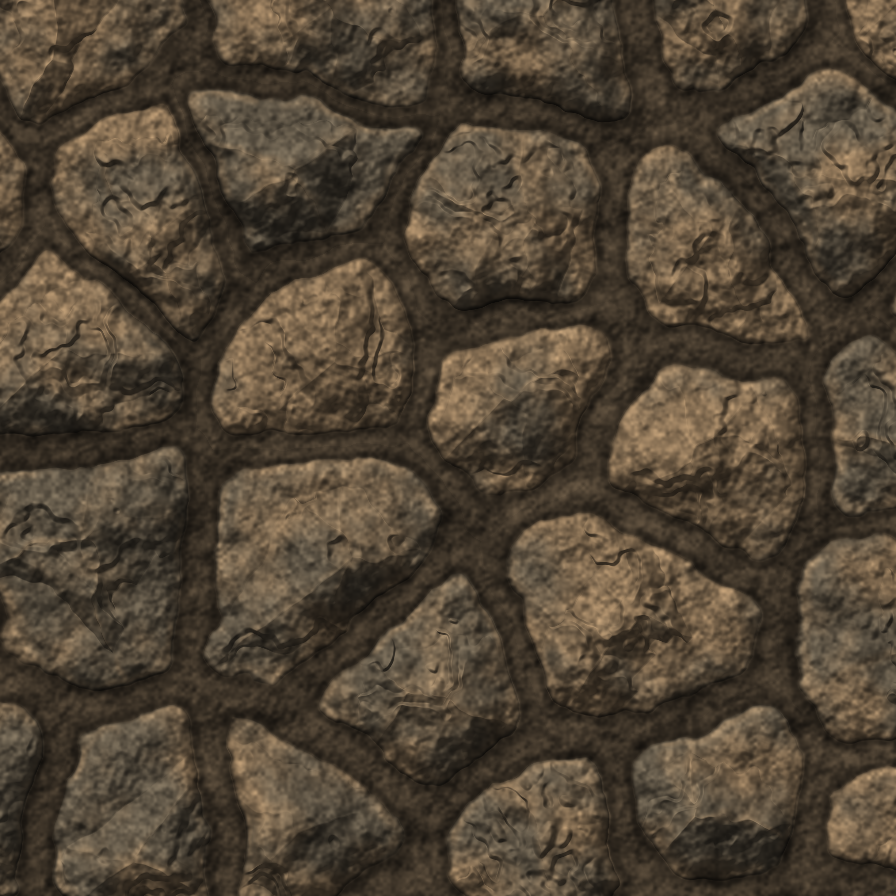
Reproduce this texture procedurally as a three.js fragment shader.

```glsl
// Rough brown fieldstones bedded in dark earth, lit from the upper left.
// Rounded Voronoi cells give the stones; tilted planes and noise form a relief
// that is shaded by its slope, a cast shadow, worn ridges and fine grain.

varying vec2 vUv;

const float STONES_ACROSS = 4.6;
const vec2 SEED = vec2(23.0, 41.0);
const float JITTER = 0.76;
const float CORNER_ROUNDING = 0.13;
const float BEVEL_WIDTH = 0.2;
const float SLOPE_STEP = 0.008;
const float SHADOW_REACH = 0.09;
const vec3 LIGHT = vec3(-0.42, 0.75, 0.9);
const vec3 COOL_STONE = vec3(0.345, 0.31, 0.255);
const vec3 WARM_STONE = vec3(0.485, 0.40, 0.30);
const vec3 EARTH = vec3(0.255, 0.215, 0.166);
const vec3 WORN = vec3(0.62, 0.51, 0.38);

struct Rock {
  float height;
  float edge;   // distance inside the stone outline, negative in the earth
  float ridge;  // distance from the nearest crease between facets
  vec2 id;
};

float hash(vec2 p) {
  return fract(sin(dot(p, vec2(127.1, 311.7))) * 43758.5453);
}

vec2 stoneCentre(vec2 cell) {
  return cell + 0.5 + JITTER * (vec2(hash(cell), hash(cell + 57.3)) - 0.5);
}

float noise(vec2 p) {
  vec2 i = floor(p);
  vec2 f = fract(p);
  f = f * f * (3.0 - 2.0 * f);
  return mix(mix(hash(i), hash(i + vec2(1.0, 0.0)), f.x),
             mix(hash(i + vec2(0.0, 1.0)), hash(i + 1.0), f.x), f.y);
}

float fbm(vec2 p) {
  float sum = 0.0;
  float gain = 0.533;
  for (int i = 0; i < 4; i++) {
    sum += gain * noise(p);
    p = mat2(1.6, 1.2, -1.2, 1.6) * p + 7.7;
    gain *= 0.5;
  }
  return sum;
}

float smoothMin(float a, float b, float k) {
  float h = max(k - abs(a - b), 0.0) / k;
  return min(a, b) - 0.25 * k * h * h;
}

// Rounded distance to the cell border; also finds the cell and local position
float cellBorder(vec2 p, out vec2 id, out vec2 local) {
  float nearest = 9.0;
  for (int y = -1; y <= 1; y++) for (int x = -1; x <= 1; x++) {
    vec2 cell = floor(p) + vec2(float(x), float(y));
    vec2 toPoint = p - stoneCentre(cell);
    float d = dot(toPoint, toPoint);
    if (d < nearest) { nearest = d; id = cell; local = toPoint; }
  }
  float border = 1.0;
  for (int y = -1; y <= 1; y++) for (int x = -1; x <= 1; x++) {
    if (x == 0 && y == 0) continue;
    vec2 apart = stoneCentre(id + vec2(float(x), float(y))) - stoneCentre(id);
    float d = dot(0.5 * apart - local, normalize(apart));
    border = smoothMin(border, d, CORNER_ROUNDING);
  }
  return border;
}

Rock relief(vec2 p) {
  Rock rock;
  vec2 local;
  vec2 warp = vec2(fbm(p * 2.2), fbm(p * 2.2 + 31.0)) - 0.5;
  float border = cellBorder(p + 0.26 * warp, rock.id, local);
  float rough = fbm(p * 5.0 + 13.0) - 0.5;
  rock.edge = border - 0.055 - 0.05 * hash(rock.id + 3.1) + 0.05 * rough;

  // Broken faces: the lowest of five tilted planes
  local += 0.3 * warp.yx + 0.06 * rough;
  float top = 9.0;
  float second = 9.0;
  for (int k = 0; k < 5; k++) {
    vec2 key = rock.id + 17.3 * float(k + 1);
    float angle = 1.2566 * (float(k) + hash(key));
    float tilt = mix(0.15, 0.75, hash(key + 5.0));
    float plane = 0.09 * hash(key + 9.0) - tilt * dot(local, vec2(cos(angle), sin(angle)));
    second = min(second, max(top, plane));
    top = min(top, plane);
  }
  rock.ridge = second - top;

  // Flaked steps on the faces, then the rounded flank
  float flake = fbm(p * 2.6 + rock.id * 3.7);
  top -= 0.045 * smoothstep(0.47, 0.53, flake) + 0.035 * smoothstep(0.6, 0.64, flake);
  float x = 1.0 - clamp(rock.edge / BEVEL_WIDTH, 0.0, 1.0);
  float flank = 1.0 - x * x * x;
  rock.height = flank * (0.24 + max(top, -0.17)) + rough * mix(0.12, 0.16, flank);
  return rock;
}

void main() {
  vec2 p = vUv * STONES_ACROSS + SEED;
  Rock rock = relief(p);
  float slopeX = relief(p + vec2(SLOPE_STEP, 0.0)).height - rock.height;
  float slopeY = relief(p + vec2(0.0, SLOPE_STEP)).height - rock.height;
  vec3 normal = normalize(vec3(-slopeX, -slopeY, SLOPE_STEP));
  float diffuse = max(dot(normal, normalize(LIGHT)), 0.0);
  float blocker = relief(p + SHADOW_REACH * normalize(LIGHT.xy)).height;
  float shadow = smoothstep(0.03, 0.2, blocker - rock.height);

  // Mineral tint, varied per stone and in patches
  float stone = smoothstep(-0.012, 0.018, rock.edge);
  float patches = fbm(p * 3.0 + 71.0) + 0.3 * (hash(rock.id + 8.0) - 0.5);
  vec3 colour = mix(COOL_STONE, WARM_STONE, smoothstep(0.3, 0.72, patches));
  colour = mix(EARTH * (0.8 + 0.4 * patches), colour, stone);

  // Pale wear on rims and creases
  float rim = smoothstep(0.0, 0.02, rock.edge) * (1.0 - smoothstep(0.02, 0.07, rock.edge));
  float crease = stone * (1.0 - smoothstep(0.0, 0.035, rock.ridge));
  float wear = max(0.5 * rim, 0.4 * crease) * smoothstep(0.3, 0.65, fbm(p * 6.0 + 5.0));
  colour = mix(colour, WORN, wear);

  // Light, crevices and grain
  float crevice = 1.0 - smoothstep(0.0, 0.045, abs(rock.edge + 0.015));
  float grain = 0.36 * (noise(vUv * 130.0) - 0.5) + 0.34 * (noise(vUv * 235.0 + 9.0) - 0.5);
  colour *= (0.42 + 0.78 * diffuse) * (1.0 - 0.42 * shadow) * (1.0 - 0.3 * crevice);
  gl_FragColor = vec4(colour * (1.0 + grain), 1.0);
}
```
